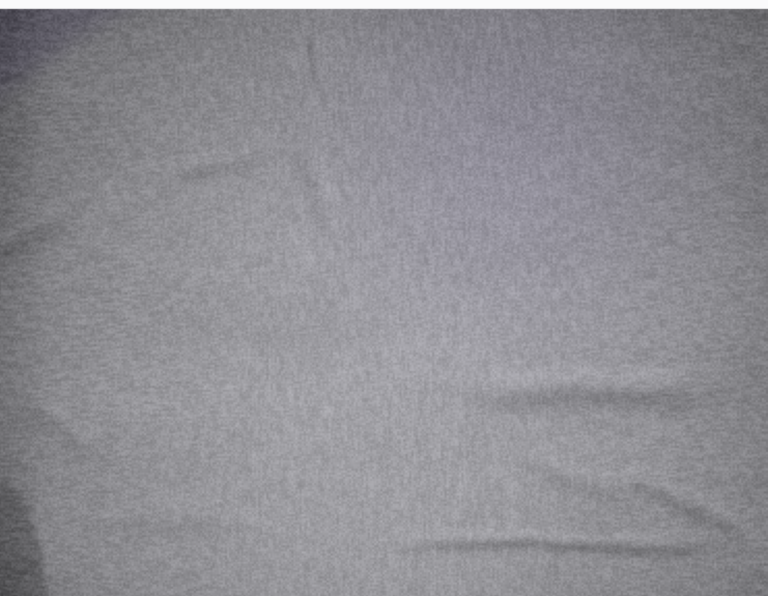
A Shadertoy shader for this texture:

```glsl
const vec3 CLOTH_TINT = vec3(0.995, 0.992, 1.022);
const vec3 VIOLET_TINT = vec3(0.0, -0.008, 0.022);
const vec3 BORDER_COLOR = vec3(0.98, 0.98, 0.985);
const float BORDER_Y = 0.985;
const vec2 LIGHT_CENTER = vec2(0.66, 0.36);
const vec2 LIGHT_FALLOFF = vec2(0.30, 0.31);
const float LIGHT_PEAK = 0.632;
const float THREADS = 230.0;
const float THREAD_CONTRAST = 0.075;
const float GRAIN_CONTRAST = 0.075;
const float WRINKLE_CONTRAST = 0.045;

// Fold segments: start xy, end xy; the lit side lies left of the direction
const int FOLD_COUNT = 10;
const vec4 FOLDS[FOLD_COUNT] = vec4[](
    vec4(0.72, 0.335, 1.26, 0.330), vec4(0.58, 0.080, 1.30, 0.082),
    vec4(1.00, 0.215, 1.29, 0.075), vec4(0.86, 0.220, 1.08, 0.150),
    vec4(0.02, 0.340, 0.15, 0.230), vec4(0.25, 0.675, 0.48, 0.735),
    vec4(0.525, 0.960, 0.53, 0.820), vec4(0.49, 0.780, 0.56, 0.590),
    vec4(-0.05, 0.550, 0.14, 0.640), vec4(0.12, 0.115, 0.44, 0.105));
// Fold width and depth
const vec2 FOLD_SHAPES[FOLD_COUNT] = vec2[](
    vec2(0.020, 0.080), vec2(0.010, 0.090),
    vec2(0.014, 0.060), vec2(0.014, 0.045),
    vec2(0.015, 0.045), vec2(0.014, 0.040),
    vec2(0.008, 0.050), vec2(0.013, 0.040),
    vec2(0.016, 0.050), vec2(0.018, 0.030));

float hash(vec2 p) {
    return fract(sin(dot(p, vec2(12.9898, 78.233))) * 43758.5453);
}

float noise(vec2 p) {
    vec2 i = floor(p);
    vec2 f = fract(p);
    f = f * f * (3.0 - 2.0 * f);
    float low = mix(hash(i), hash(i + vec2(1.0, 0.0)), f.x);
    float high = mix(hash(i + vec2(0.0, 1.0)), hash(i + 1.0), f.x);
    return mix(low, high, f.y);
}

float fbm(vec2 p) {
    float sum = 0.0;
    float amp = 0.5;
    for (int i = 0; i < 4; i++) {
        sum += amp * noise(p);
        p = p * 2.03 + 7.1;
        amp *= 0.5;
    }
    return sum - 0.47;
}

// Dark valley with a soft lit ridge beside it, fading at both ends
float foldShade(vec2 p, vec4 segment, vec2 shape) {
    vec2 span = segment.zw - segment.xy;
    vec2 rel = p - segment.xy;
    float along = dot(rel, span) / dot(span, span);
    float side = dot(rel, vec2(-span.y, span.x)) / length(span) / shape.x;
    float ends = smoothstep(0.0, 0.35, along) * (1.0 - smoothstep(0.65, 1.0, along));
    float valley = exp(-side * side);
    float ridge = exp(-(side - 1.9) * (side - 1.9));
    return ends * shape.y * (0.45 * ridge - valley);
}

// Two crossing sets of uneven threads, gently bent
float weave(vec2 p) {
    vec2 q = p + 0.012 * vec2(noise(p * 5.0), noise(p * 4.0 + 9.0));
    float weft = noise(q * THREADS * vec2(0.30, 1.0)) - 0.5;
    float warp = noise(q * THREADS * vec2(1.0, 0.22) + 31.0) - 0.5;
    float weftShare = 0.35 + 0.5 * smoothstep(0.1, 0.6, abs(p.x - LIGHT_CENTER.x));
    return mix(warp, weft, weftShare);
}

void mainImage(out vec4 fragColor, in vec2 fragCoord) {
    vec2 p = fragCoord / iResolution.y;
    float pixel = 1.0 / iResolution.y;

    // Lamp falloff
    vec2 offset = p - LIGHT_CENTER;
    float shade = LIGHT_PEAK - dot(LIGHT_FALLOFF, offset * offset);
    shade -= 0.05 * smoothstep(0.10, 0.0, p.x);

    // Folds and broad wrinkles
    vec2 bent = p + 0.035 * vec2(fbm(p * 5.0), fbm(p * 6.0 + 3.0));
    for (int i = 0; i < FOLD_COUNT; i++) {
        shade += foldShade(bent, FOLDS[i], FOLD_SHAPES[i]);
    }
    shade += WRINKLE_CONTRAST * fbm(bent * vec2(4.0, 9.0) + 17.0);

    // Shadowed corners
    float lowerCorner = length(bent / vec2(0.068, 0.200));
    shade -= 0.09 * (1.0 - smoothstep(0.85, 1.08, lowerCorner));
    float upperCorner = smoothstep(-0.03, 0.04, bent.y - 0.84 - 0.64 * bent.x);
    shade -= 0.055 * upperCorner;

    // Threads and grain
    shade += THREAD_CONTRAST * weave(p);
    shade += GRAIN_CONTRAST * (noise(p * THREADS * 1.25 + 53.0) - 0.5);

    // Tint and pale top border
    float violet = exp(-12.0 * dot(p - vec2(0.86, 0.74), p - vec2(0.86, 0.74)));
    vec3 color = shade * CLOTH_TINT + VIOLET_TINT * (violet + upperCorner);
    float border = smoothstep(BORDER_Y - pixel, BORDER_Y + pixel, p.y);
    fragColor = vec4(mix(color, BORDER_COLOR, border), 1.0);
}
```
